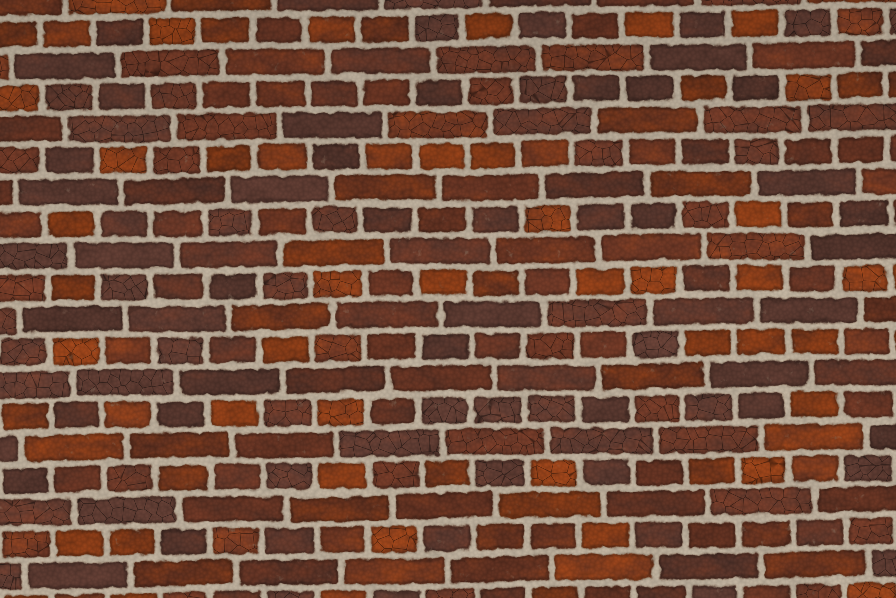
Write a Shadertoy shader that draws this texture.

```glsl
// Weathered brick wall in English cross bond: rows of long stretchers alternate
// with rows of short headers. Each brick is a jittered rounded box, roughened by
// layered sines and cellular noise, tinted by a hash and set in pale mortar.

#define ROWS 18.75         // courses over the canvas height; one course = 1 unit
#define STRETCHER 3.311    // stretcher pitch in courses; headers are half of it
#define MORTAR 0.215       // joint width in courses
#define TILT 0.014         // rise of the courses to the right
#define LEAN 0.022         // lean of the upright joints
#define ROUGHNESS 0.085    // raggedness of the brick edges
#define PLUM vec3(0.325, 0.205, 0.172)
#define RED vec3(0.385, 0.195, 0.132)
#define ORANGE vec3(0.500, 0.220, 0.085)
#define LIME vec3(0.695, 0.645, 0.575)
#define LIME_SHADE vec3(0.520, 0.440, 0.370)

float hash(vec2 p) {
    vec3 q = fract(vec3(p.xyx) * 0.1031);
    q += dot(q, q.yzx + 33.33);
    return fract((q.x + q.y) * q.z);
}

// Cellular noise: distances to the nearest and second nearest feature point
vec2 cellular(vec2 p) {
    vec2 cell = floor(p), nearest = vec2(9.0);
    for (int j = -1; j <= 1; j++)
    for (int i = -1; i <= 1; i++) {
        vec2 c = cell + vec2(i, j);
        float d = length(c + vec2(hash(c), hash(c + 57.3)) - p);
        nearest = d < nearest.x ? vec2(d, nearest.x) : vec2(nearest.x, min(nearest.y, d));
    }
    return nearest;
}

// Layered sines, about -1 to 1
float ripple(vec2 p) {
    float sum = 0.0, amp = 0.5;
    for (int i = 0; i < 4; i++) {
        sum += amp * sin(p.x + 1.7 * sin(p.y)) * cos(p.y + 1.3 * sin(p.x));
        p = mat2(1.5, 1.2, -1.2, 1.5) * p + 2.1;
        amp *= 0.6;
    }
    return sum;
}

float roundedBox(vec2 p, vec2 halfSize, float radius) {
    vec2 q = abs(p) - halfSize + radius;
    return length(max(q, 0.0)) + min(max(q.x, q.y), 0.0) - radius;
}

// Sideways jitter of one upright joint
float jointShift(vec2 joint) {
    return 0.12 * (hash(joint + 11.0) - 0.5);
}

void mainImage(out vec4 fragColor, in vec2 fragCoord) {
    vec2 p = fragCoord / iResolution.y * ROWS;
    float pixel = ROWS / iResolution.y;

    // Courses: odd ones are stretchers, every second of those is half shifted
    float y = p.y - TILT * (p.x - 14.0) + 0.62 + 0.025 * sin(p.x * 0.6 + p.y * 0.4);
    float row = floor(y);
    bool header = mod(row, 2.0) < 0.5;
    float pitch = header ? 0.5 * STRETCHER : STRETCHER;
    float shift = header ? 0.22 : (mod(row, 4.0) > 2.0 ? 0.5 : 0.0);
    float x = p.x + LEAN * p.y - 4.07 + shift * STRETCHER;
    vec2 id = vec2(floor(x / pitch), row);
    float left = id.x * pitch + jointShift(id);
    float right = (id.x + 1.0) * pitch + jointShift(id + vec2(1.0, 0.0));

    // Ragged outline of the brick
    float tone = hash(id + 3.7), wear = hash(id + 41.2);
    vec2 local = vec2(x - 0.5 * (left + right), y - row - 0.5);
    local.y += 0.05 * (hash(id + 8.1) - 0.5) + 0.025 * (wear - 0.5) * local.x;
    vec2 halfSize = 0.5 * vec2(right - left, 0.98 + 0.05 * wear) - 0.5 * MORTAR;
    vec2 own = p + id * 7.31;
    vec2 chips = cellular(own * 2.6);
    float d = roundedBox(local, halfSize, 0.07);
    d += ROUGHNESS * (0.55 * ripple(own * 5.0) + 0.7 * smoothstep(0.35, 0.9, chips.x) - 0.1);

    // Brick face: own tint, mottling, pits, a few cracks and lime scuffs
    float grain = cellular(p * 8.0).x - 0.5;
    float mottle = ripple(own * vec2(1.6, 2.8));
    float heat = tone + (header ? 0.1 : -0.06) + 0.16 * mottle;
    vec3 brick = mix(PLUM, RED, smoothstep(0.15, 0.6, heat));
    brick = mix(brick, ORANGE, smoothstep(0.6, 1.05, heat));
    brick *= 0.9 + 0.22 * wear + 0.12 * mottle - 0.2 * grain;
    float crack = 1.0 - smoothstep(0.0, 0.09, chips.y - chips.x);
    brick *= 1.0 - 0.4 * crack * step(0.72, wear);
    brick *= 1.0 - 0.22 * smoothstep(-0.13, -0.02, d);
    float scuff = smoothstep(0.25, 0.75, ripple(own * 4.3 + 9.0) - 0.15);
    brick = mix(brick, LIME_SHADE, 0.45 * scuff * smoothstep(0.3, 0.9, hash(id + 77.0)));

    // Mortar: sandy, shaded beside the bricks
    vec3 mortar = mix(LIME_SHADE, LIME, smoothstep(-0.03, 0.075, d));
    mortar *= 1.0 + 0.05 * ripple(p * 1.9) - 0.11 * grain;

    // Soft edge, and light falling off slightly towards the top
    vec3 color = mix(brick, mortar, smoothstep(-0.9 * pixel, 0.9 * pixel, d));
    color *= 1.03 - 0.07 * smoothstep(0.5, 1.0, p.y / ROWS);
    fragColor = vec4(color, 1.0);
}
```
